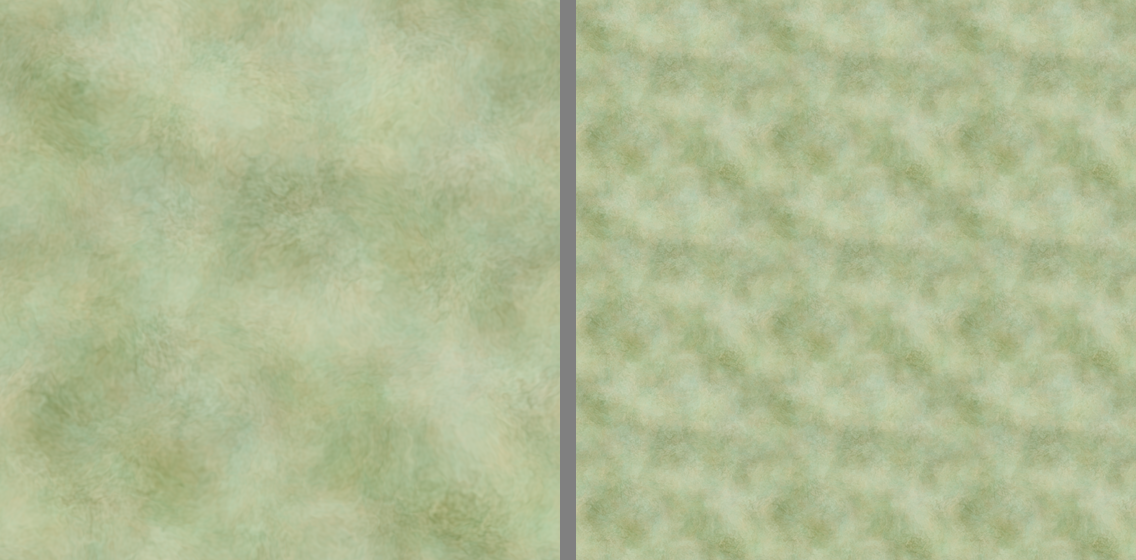
Left, the tile; right, the same tile 3 across and 3 down.
A WebGL 1 fragment shader for this texture:

```glsl
precision highp float;
// Seamless mottled wash of pale sage green with a crinkled, fibrous grain.

uniform vec2 u_resolution;

#define MID_COLOR   vec3(0.693, 0.737, 0.582)
#define TONE_AXIS   vec3(0.132, 0.122, 0.150)  // from dark olive to pale sage
#define TINT_AXIS   vec3(-0.034, 0.010, 0.018) // from warm ochre to cool green
#define OLIVE_AXIS  vec3(0.004, 0.005, -0.030) // towards yellowish olive
#define WASH_CELLS  2.0
#define PATCH_CELLS 4.0
#define TINT_CELLS  9.0
#define GRAIN_CELLS 64.0
#define WARP        0.035
#define CRINKLE     0.015
#define GRAIN       0.36

const float TAU = 6.2831853;

// Pseudo-random unit vector for a lattice cell that wraps at the period
vec2 cellGradient(vec2 cell, float period, float seed) {
  vec2 wrapped = floor(mod(cell + 0.5, period));
  vec3 h = fract(vec3(wrapped.xyx + seed * 7.31) * vec3(0.1031, 0.1030, 0.0973));
  h += dot(h, h.yzx + 33.33);
  float angle = TAU * fract((h.x + h.y) * h.z);
  return vec2(cos(angle), sin(angle));
}

// Gradient noise with a whole number of cells across the unit tile
float tileNoise(vec2 uv, float cells, float seed) {
  vec2 p = uv * cells;
  vec2 i = floor(p);
  vec2 f = p - i;
  vec2 w = f * f * f * (f * (f * 6.0 - 15.0) + 10.0);
  vec2 e = vec2(1.0, 0.0);
  float a = dot(cellGradient(i, cells, seed), f);
  float b = dot(cellGradient(i + e.xy, cells, seed), f - e.xy);
  float c = dot(cellGradient(i + e.yx, cells, seed), f - e.yx);
  float d = dot(cellGradient(i + e.xx, cells, seed), f - e.xx);
  return mix(mix(a, b, w.x), mix(c, d, w.x), w.y);
}

// Five octaves of wrapping noise
float fractalNoise(vec2 uv, float cells, float gain, float seed) {
  float sum = 0.0;
  float amplitude = 1.0;
  for (int octave = 0; octave < 5; octave++) {
    sum += amplitude * tileNoise(uv, cells, seed);
    cells *= 2.0;
    amplitude *= gain;
    seed += 3.0;
  }
  return sum;
}

vec2 noiseOffset(vec2 uv, float cells, float seed) {
  return vec2(tileNoise(uv, cells, seed), tileNoise(uv, cells, seed + 1.0));
}

void main() {
  vec2 uv = gl_FragCoord.xy / u_resolution;

  // Broad bending, then fine crinkles that fray the patch edges
  vec2 bent = uv + WARP * noiseOffset(uv, 6.0, 2.0);
  vec2 crinkles = noiseOffset(bent, 36.0, 5.0) + 0.7 * noiseOffset(bent, 80.0, 8.0);
  vec2 frayed = bent + CRINKLE * crinkles;

  // Light and dark: sheared diagonal wash, patches and grain
  vec2 sheared = vec2(frayed.x + frayed.y, frayed.y);
  float wash = tileNoise(sheared, WASH_CELLS, 11.0);
  float patches = fractalNoise(frayed, PATCH_CELLS, 0.62, 14.0);
  float roughness = 0.6 + 1.4 * abs(tileNoise(bent, 5.0, 31.0));
  float grain = tileNoise(frayed, GRAIN_CELLS, 34.0)
              + 0.8 * tileNoise(bent, GRAIN_CELLS * 2.0, 37.0);
  float tone = 0.5 * wash + 0.8 * patches + GRAIN * roughness * grain;
  tone += 0.03 - 0.3 * tone * tone;

  // Hue drifts independently of the tone
  float tint = fractalNoise(frayed, TINT_CELLS, 0.75, 41.0);
  float olive = fractalNoise(frayed, PATCH_CELLS, 0.6, 61.0) - 0.3 * tone;

  vec3 color = MID_COLOR + TONE_AXIS * tone + TINT_AXIS * tint + OLIVE_AXIS * olive;
  gl_FragColor = vec4(clamp(color, 0.0, 1.0), 1.0);
}
```
